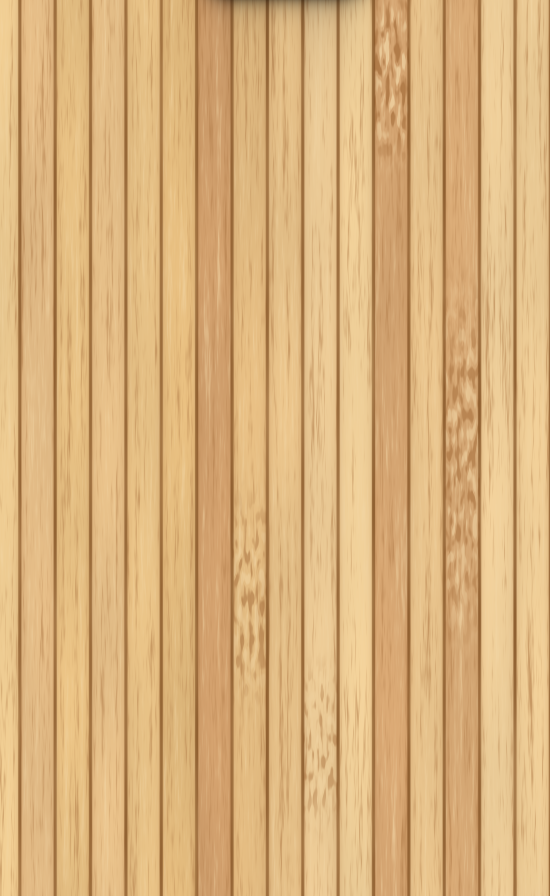
A Shadertoy shader for this texture:

```glsl
// Vertical bamboo slats with fine fibre grain, dark seams and flecked nodes.

const float SLATS = 15.55;       // slats across the canvas
const float FIRST_OFFSET = 0.44; // part of the first slat cut off at the left

const vec3 PALE   = vec3(0.95, 0.84, 0.65);
const vec3 GOLDEN = vec3(0.91, 0.76, 0.51);
const vec3 TAN    = vec3(0.82, 0.62, 0.42);
const vec3 BROWN  = vec3(0.69, 0.48, 0.28);
const vec3 SEAM   = vec3(0.50, 0.31, 0.13);

// Per slat: golden share, tan share
const vec2 TONES[16] = vec2[16](
    vec2(0.6, 0.0), vec2(0.4, 0.4), vec2(0.9, 0.1), vec2(0.5, 0.3),
    vec2(0.8, 0.1), vec2(1.0, 0.15), vec2(0.3, 0.95), vec2(0.8, 0.25),
    vec2(0.6, 0.2), vec2(0.3, 0.12), vec2(0.4, 0.0), vec2(0.3, 0.85),
    vec2(0.5, 0.2), vec2(0.4, 0.75), vec2(0.3, 0.05), vec2(0.4, 0.05));

// Per node: slat index, centre height, half length, darkness
const vec4 NODES[4] = vec4[4](
    vec4(7.0, 0.54, 0.24, 0.65), vec4(9.0, 0.27, 0.19, 0.55),
    vec4(11.0, 1.50, 0.22, 0.95), vec4(13.0, 0.79, 0.42, 0.75));

vec2 hashGradient(vec2 cell) {
    vec3 q = fract(cell.xyx * vec3(0.1031, 0.1030, 0.0973));
    q += dot(q, q.yzx + 33.33);
    float angle = 6.28318 * fract((q.x + q.y) * q.z);
    return vec2(cos(angle), sin(angle));
}

// Gradient noise, roughly -0.7 to 0.7
float gradientNoise(vec2 p) {
    vec2 i = floor(p), f = fract(p);
    vec2 u = f * f * f * (f * (f * 6.0 - 15.0) + 10.0);
    vec2 e = vec2(0.0, 1.0);
    float a = dot(hashGradient(i), f);
    float b = dot(hashGradient(i + e.yx), f - e.yx);
    float c = dot(hashGradient(i + e.xy), f - e.xy);
    float d = dot(hashGradient(i + e.yy), f - e.yy);
    return mix(mix(a, b, u.x), mix(c, d, u.x), u.y);
}

// Long fibres: octaves stretched along the slat
float fibreGrain(vec2 p) {
    float sum = 0.0, weight = 0.5;
    vec2 frequency = vec2(5.3, 1.7);
    for (int i = 0; i < 4; i++) {
        sum += weight * gradientNoise(p * frequency + float(i) * 19.7);
        frequency *= vec2(1.7, 2.6);
        weight *= 0.85;
    }
    return sum;
}

vec3 slatColor(int index) {
    vec2 tone = TONES[clamp(index, 0, 15)];
    return mix(mix(PALE, GOLDEN, tone.x), TAN, tone.y);
}

// Strength of the flecked node covering this point
float nodeMask(float slat, float y) {
    float mask = 0.0;
    for (int i = 0; i < 4; i++) {
        vec4 node = NODES[i];
        float along = 1.0 - smoothstep(0.25, 1.0, abs(y - node.y) / node.z);
        mask = max(mask, along * node.w * (1.0 - step(0.5, abs(slat - node.x))));
    }
    return mask;
}

// Short dark and light streaks of a node
vec3 addFlecks(vec3 color, vec2 p, float mask) {
    float bend = 0.5 * gradientNoise(p * vec2(2.0, 9.0));
    float streak = gradientNoise(vec2(p.x * 6.5 + bend, p.y * 27.0));
    streak += 0.4 * gradientNoise(vec2(p.x * 12.0, p.y * 48.0) + 7.0);
    color = mix(color, BROWN, mask * smoothstep(0.02, 0.38, streak));
    return mix(color, PALE, 0.8 * mask * smoothstep(0.08, 0.42, -streak));
}

// Narrow dark line with a soft rounded edge on either side
vec3 addSeam(vec3 color, float across, float y, float id, float pixel) {
    float edge = abs(across - round(across));
    float wear = 0.85 + 0.4 * gradientNoise(vec2(id * 7.3, y * 5.0));
    float shade = exp(-edge / 0.075);
    float line = 1.0 - smoothstep(0.02, 0.04 + pixel, edge);
    color = mix(color, BROWN, 0.45 * shade);
    return mix(color, SEAM, 0.75 * line * wear);
}

// Soft shade falling from the middle of the top edge
float topShade(vec2 p, float top) {
    float span = smoothstep(0.34, 0.43, p.x) - smoothstep(0.60, 0.70, p.x);
    float depth = top - p.y;
    return span * (0.35 * exp(-depth / 0.014) + 0.10 * exp(-depth / 0.09));
}

void mainImage(out vec4 fragColor, in vec2 fragCoord) {
    vec2 p = fragCoord / iResolution.x;
    float across = p.x * SLATS + FIRST_OFFSET;
    float slat = floor(across);
    vec2 local = vec2(across + slat * 3.0, p.y + slat * 5.37);

    vec3 color = slatColor(int(slat));
    color *= 1.0 + 0.06 * gradientNoise(local * vec2(0.6, 2.3));

    float grain = fibreGrain(local);
    color = mix(color, BROWN, 0.65 * smoothstep(0.0, 0.7, grain));
    color = mix(color, PALE, 0.6 * smoothstep(0.0, 0.7, -grain));

    color = addFlecks(color, local, nodeMask(slat, p.y));
    color = addSeam(color, across, p.y, round(across), SLATS / iResolution.x);
    color *= 1.0 - topShade(p, iResolution.y / iResolution.x);
    fragColor = vec4(color, 1.0);
}
```
